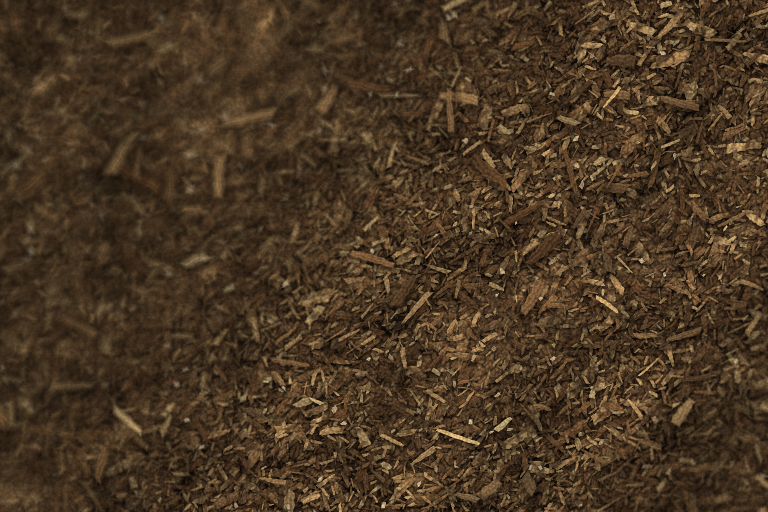
Reproduce this texture procedurally as a Shadertoy shader.

```glsl
vec3 hash3(vec2 p) {
    vec3 q = fract(p.xyx * vec3(.1031, .1030, .0973));
    q += dot(q, q.yxz + 33.33);
    return fract((q.xxy + q.yzz) * q.zyx);
}

// Distance to the nearest scattered crumb
float cellular(vec2 p) {
    float nearest = 1.;
    for (int y = -1; y <= 1; y++)
    for (int x = -1; x <= 1; x++) {
        vec2 id = floor(p) + vec2(x, y);
        nearest = min(nearest, length(p - id - hash3(id + 7.).xy));
    }
    return nearest;
}

// Dark humus to brown bark to pale wood
vec3 woodRamp(float k) {
    vec3 brown = mix(vec3(.085, .052, .034), vec3(.29, .213, .14), clamp(k * 2., 0., 1.));
    return mix(brown, vec3(.52, .435, .3), clamp(k * 2. - 1., 0., 1.));
}

// Paints one layer of splintered chips with soft shadows below them
void scatter(inout vec3 color, vec2 p, float cells, float density, vec2 size,
             float tone, float blur, float seed, vec3 tint) {
    vec2 g = p * cells;
    float soft = min(blur * cells, .45);
    float crisp = 1. / (1. + 4. * soft);
    for (int y = -1; y <= 1; y++)
    for (int x = -1; x <= 1; x++) {
        vec2 id = floor(g) + vec2(x, y);
        vec3 r = hash3(id + seed * 17.3 + 50.);
        vec3 s = hash3(id + seed * 17.3 + 141.7);
        if (r.z > density) continue;

        // Mostly diagonal orientation
        vec2 v = g - id - .5 - (r.xy - .5) * .6;
        float a = 2. * s.x - 1.;
        float angle = .6 + 1.57 * a * mix(1., abs(a), .6);
        float ca = cos(angle), sa = sin(angle);
        vec2 q = vec2(ca * v.x + sa * v.y, ca * v.y - sa * v.x);

        // Straight wedge with slanted ends and a slightly ragged edge
        vec2 extent = size * mix(vec2(.4, .35), vec2(1.2), s.yz);
        q.y += extent.y * (.14 * sin(q.x * 5. + r.x * 40.) + .09 * sin(q.x * 23. + r.y * 30.));
        float along = clamp(q.x / extent.x, -1.2, 1.2);
        float wedge = 1. + (r.x - .5) * .8 * along - .26 * along * along;
        float d = max(abs(q.x + q.y * (r.y - .5) * 2.) - extent.x,
                      abs(q.y) - extent.y * wedge);

        float shadow = 1. - smoothstep(-.05, .16 + soft, d + .22 * v.y);
        color *= 1. - .42 * shadow * crisp;

        // Bevel and fibres run along the chip
        float across = clamp(q.y / extent.y, -1., 1.);
        float pick = fract(s.z * 7.13 + r.x * 3.7);
        float k = tone * (.38 + 1.12 * pick * pick);
        k += crisp * (.08 * across * ca
           + .06 * sin(across * 8. + 2. * sin(q.x * 6. + r.y * 20.)));
        vec3 chip = woodRamp(k) * tint;
        chip *= 1. + (s.y - .4) * vec3(.13, 0., -.1);

        float cover = 1. - smoothstep(-soft, soft, d);
        cover *= extent.y / (extent.y + .5 * soft);
        color = mix(color, chip, cover);
    }
}

void mainImage(out vec4 fragColor, in vec2 fragCoord) {
    vec2 p = fragCoord / iResolution.y;

    // Diagonal focus band: strong blur at left, mild at lower right
    float t = dot(p - vec2(.95, .42), vec2(-.8, .6));
    float haze = smoothstep(.1, .75, t);
    float blur = .55 / iResolution.y + .011 * haze + .005 * smoothstep(.3, .65, -t);
    float crisp = 1. / (1. + 250. * blur);

    // Bare soil patches and uneven ground
    float waves = sin(p.x * 7. + 2. * sin(p.y * 5. + 1.)) + sin(p.y * 9. - p.x * 4. + 2.);
    float bare = smoothstep(.6, 1.8, waves) * (.45 + .55 * haze);
    float mounds = sin(p.x * 13. - p.y * 17. + 2. * sin(p.y * 8. + p.x * 5.))
                 + sin(p.x * 29. + 3. * sin(p.y * 19.)) * sin(p.y * 25. - p.x * 9.);
    float crumb = cellular(p * 115.);
    vec3 color = woodRamp(mix(.2, .45, max(haze, bare)));
    color *= 1. + crisp * (.5 - crumb) * 1.4;

    // Bark litter of mixed sizes
    for (int i = 0; i < 9; i++) {
        float fi = float(i);
        scatter(color, p + fi * .137, mix(13., 62., fract(fi * .618)), .74 - .4 * bare,
                vec2(.58, .16), .6, blur, fi, vec3(1));
    }

    // Large chips, pale splinters, long straws and pebbles
    scatter(color, p, 13., .2, vec2(.5, .13), .6, blur, 10., vec3(1));
    scatter(color, p, 24., .12, vec2(.55, .09), .92, blur, 11., vec3(1));
    scatter(color, p, 9.5, .2, vec2(.45, .065), 1.15, blur, 12., vec3(1));
    scatter(color, p, 42., .045, vec2(.22, .2), 1.6, blur, 13., vec3(1., 1.08, 1.3));

    // Fine grit, uneven ground and light falloff
    color *= 1. + crisp * (.45 - cellular(p * 180. + 31.)) * .7;
    color *= 1. + .11 * mounds;
    vec2 offCenter = fragCoord / iResolution.xy - vec2(.5);
    color *= 1.04 - .2 * dot(offCenter, offCenter);

    // Warm grade that lifts the midtones
    color = max(color * 1.38 - vec3(.02, .018, .014), .014);
    fragColor = vec4(pow(color, vec3(.8)) * vec3(1.03, 1.01, .93), 1.);
}
```
